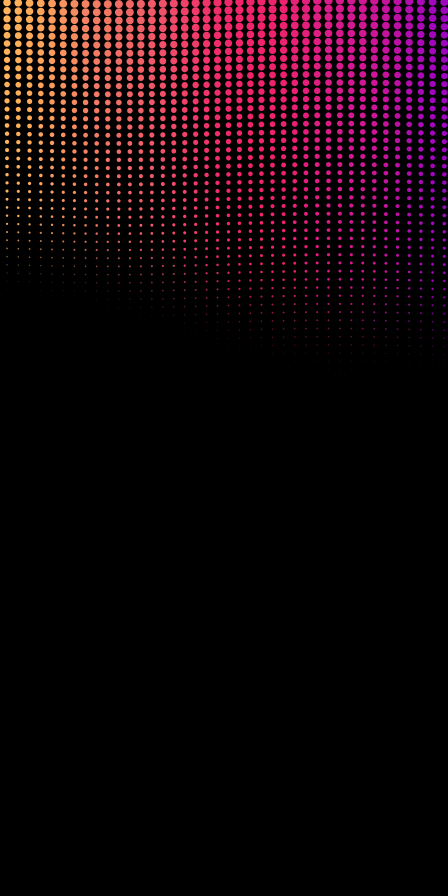
Write a WebGL 2 fragment shader that draws this background.

```glsl
#version 300 es
precision highp float;

uniform vec2 u_resolution;
out vec4 fragColor;

// Lengths are in canvas widths
#define COLUMN_PITCH 0.02504
#define COLUMN_START 0.0156
#define ROW_PITCH 0.0183
#define ROW_START 0.0052
#define ROW_WAVE 0.004
#define DOT_RADIUS 0.0084
#define EDGE_LEFT 0.703
#define EDGE_RIGHT 0.911
#define FADE_SPAN 0.36

const float PI = 3.14159265;

// Horizontal ramp: orange, coral, pink, magenta, violet
vec3 dotColor(float x) {
    const vec3 orange = vec3(1.00, 0.70, 0.35);
    const vec3 coral = vec3(0.94, 0.43, 0.40);
    const vec3 pink = vec3(0.94, 0.14, 0.42);
    const vec3 magenta = vec3(0.82, 0.09, 0.58);
    const vec3 violet = vec3(0.62, 0.02, 0.75);
    vec3 color = mix(orange, coral, smoothstep(0.0, 0.30, x));
    color = mix(color, pink, smoothstep(0.22, 0.56, x));
    color = mix(color, magenta, smoothstep(0.58, 0.82, x));
    return mix(color, violet, smoothstep(0.80, 1.0, x));
}

// Gently uneven column spacing
float warpColumns(float x) {
    return x - 0.0039 * sin(2.0 * PI * x) + 0.0062 * sin(PI * x);
}

// Signed offset to the nearest multiple of pitch
float repeatOffset(float value, float pitch) {
    return value - pitch * floor(value / pitch + 0.5);
}

void main() {
    float pixel = 1.0 / u_resolution.x;
    float x = gl_FragCoord.x * pixel;
    float depth = (u_resolution.y - gl_FragCoord.y) * pixel;

    // Locate the nearest dot
    vec2 offset;
    offset.x = repeatOffset(warpColumns(x) - COLUMN_START, COLUMN_PITCH);
    float columnX = x - offset.x;
    float rowShift = ROW_START + ROW_WAVE * sin(2.0 * PI * columnX);
    offset.y = repeatOffset(depth - rowShift, ROW_PITCH);
    float rowDepth = depth - offset.y;

    // Dots shrink and dim towards a curved lower edge
    float edge = mix(EDGE_LEFT, EDGE_RIGHT, smoothstep(0.0, 0.8, columnX));
    float strength = clamp(1.0 - rowDepth / edge, 0.0, 1.0);
    float radius = DOT_RADIUS * strength * (1.0 + 0.12 * sin(PI * columnX));
    float fade = smoothstep(0.0, FADE_SPAN, strength);

    // Antialiased disc over black
    float coverage = clamp(0.5 + (radius - length(offset)) / pixel, 0.0, 1.0);
    fragColor = vec4(dotColor(columnX) * coverage * fade, 1.0);
}
```
